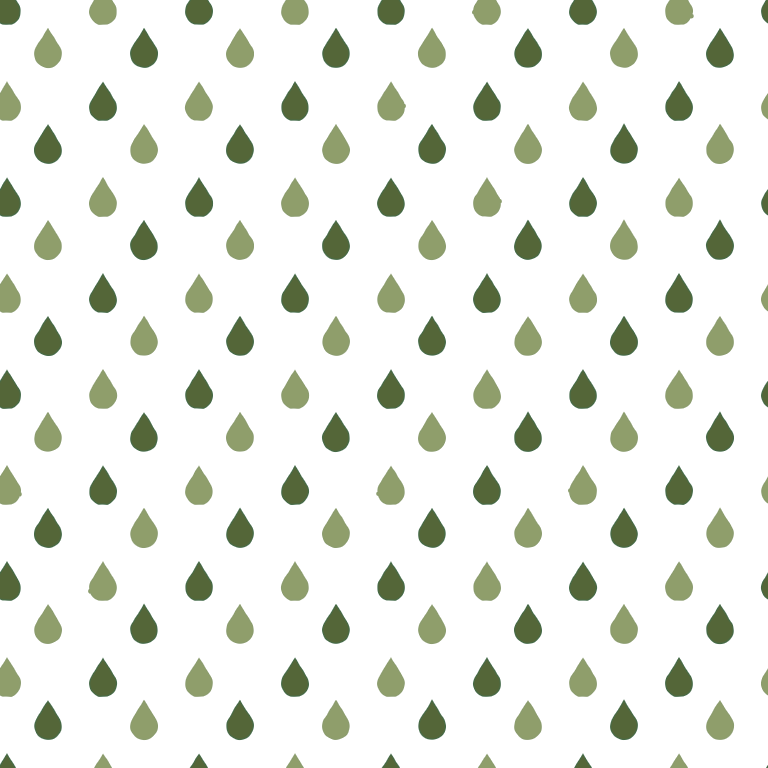
This pattern is drawn by a Shadertoy shader. Its source:

```glsl
// Two staggered 8 x 8 lattices of raindrops on white, in two alternating greens.
// Each drop is a distance function: a circle with tangent sides rising to a tip.
// Wrapping gradient noise roughens the outlines; a hash gives a few drops a nub.

vec2 hash2(vec2 p) {
    vec3 q = fract(p.xyx * vec3(0.1031, 0.1030, 0.0973));
    q += dot(q, q.yzx + 33.33);
    return fract((q.xx + q.yz) * q.zy);
}

// Gradient noise that repeats after a whole number of lattice steps
float cornerNoise(vec2 corner, vec2 offset, float period) {
    float angle = 6.2832 * hash2(mod(corner, period) + 7.0).x;
    return dot(vec2(cos(angle), sin(angle)), offset);
}

float gradientNoise(vec2 p, float period) {
    vec2 i = floor(p), f = fract(p);
    vec2 u = f * f * f * (f * (f * 6.0 - 15.0) + 10.0);
    vec2 e = vec2(1.0, 0.0);
    return mix(mix(cornerNoise(i, f, period), cornerNoise(i + e, f - e, period), u.x),
               mix(cornerNoise(i + e.yx, f - e.yx, period),
                   cornerNoise(i + 1.0, f - 1.0, period), u.x), u.y);
}

// Round bulb at the origin, tip straight above it
float dropDistance(vec2 p, float radius, float tipHeight) {
    p.x = abs(p.x);
    float slope = radius / tipHeight;
    vec2 normal = vec2(sqrt(1.0 - slope * slope), slope);
    bool onSide = dot(p, vec2(-normal.y, normal.x)) > 0.0;
    return (onSide ? dot(p, normal) : length(p)) - radius;
}

void mainImage(out vec4 fragColor, in vec2 fragCoord) {
    vec2 p = fragCoord / iResolution.xy * 8.0;
    float pixel = 8.0 / min(iResolution.x, iResolution.y);
    float wobble = 0.006 * gradientNoise(p * 12.0, 96.0);
    vec3 color = vec3(1.0);

    for (int layer = 0; layer < 2; layer++) {
        bool flatBased = layer == 1;
        vec2 center = flatBased ? vec2(0.073, 0.88) : vec2(0.5, 0.4375);
        vec2 cell = floor(p - center + 0.5);
        vec2 q = p - center - cell;
        bool isLight = mod(cell.x + cell.y + float(layer), 2.0) > 0.5;

        float d = dropDistance(q, 0.144, 0.273);
        if (flatBased) {
            d = max(d, -q.y - 0.137);
            // Occasional nub on one flank
            vec2 random = hash2(mod(cell, 8.0) + 3.0);
            if (isLight && random.x < 0.14) {
                float side = random.y < 0.5 ? -1.0 : 1.0;
                vec2 nub = vec2(side * 0.128, 0.11 * fract(random.y * 2.0) - 0.05);
                d = min(d, length(q - nub) - 0.027);
            }
        }
        d += wobble;

        // Body with a cooler thin rim
        vec3 body = isLight ? vec3(0.56, 0.62, 0.42) : vec3(0.33, 0.40, 0.22);
        vec3 rim = isLight ? vec3(0.54, 0.61, 0.44) : vec3(0.24, 0.43, 0.32);
        body = mix(body, rim, 0.7 * smoothstep(-0.022, 0.0, d));
        color = mix(color, body, clamp(0.5 - d / pixel, 0.0, 1.0));
    }
    fragColor = vec4(color, 1.0);
}
```
